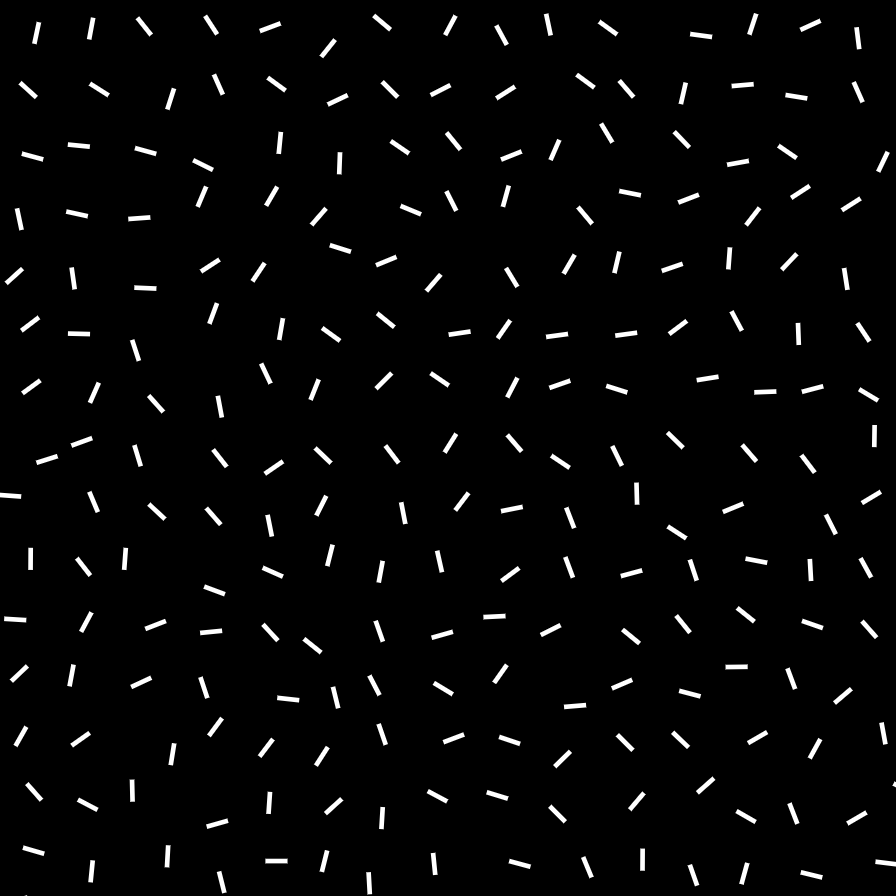
Write a Shadertoy shader that draws this pattern.

```glsl
#define CELLS 15.0
#define DASH_LENGTH 0.0247
#define DASH_WIDTH 0.0052
#define JITTER 0.78
#define SPACING 1.0
#define PUSH 0.5
#define INK vec3(1.0)
#define GROUND vec3(0.0)

const float PI = 3.14159265;

float hash(vec2 p) {
    return fract(sin(dot(p, vec2(127.1, 311.7))) * 43758.5453);
}

// Random point inside a cell, in cell units
vec2 scatter(vec2 cell) {
    vec2 rnd = vec2(hash(cell + 3.7), hash(cell + 41.3));
    return cell + 0.5 + JITTER * (rnd - 0.5);
}

// Pushes a point away from neighbours that crowd it
vec2 relaxedPoint(vec2 cell) {
    vec2 start = scatter(cell);
    vec2 moved = start;
    for (int y = -1; y <= 1; y++) {
        for (int x = -1; x <= 1; x++) {
            if (x == 0 && y == 0) continue;
            vec2 away = start - scatter(cell + vec2(x, y));
            float gap = max(length(away), 0.001);
            moved += PUSH * max(SPACING - gap, 0.0) * away / gap;
        }
    }
    return moved;
}

float boxDistance(vec2 p, vec2 halfSize) {
    vec2 q = abs(p) - halfSize;
    return length(max(q, 0.0)) + min(max(q.x, q.y), 0.0);
}

void mainImage(out vec4 fragColor, in vec2 fragCoord) {
    vec2 uv = fragCoord / iResolution.y;
    vec2 home = floor(uv * CELLS);
    vec2 halfSize = 0.5 * vec2(DASH_LENGTH, DASH_WIDTH);

    // Nearest dash among the surrounding cells
    float dist = 1.0;
    for (int y = -1; y <= 1; y++) {
        for (int x = -1; x <= 1; x++) {
            vec2 cell = home + vec2(x, y);
            vec2 offset = uv - relaxedPoint(cell) / CELLS;
            float angle = PI * hash(cell + 17.9);
            vec2 along = vec2(cos(angle), sin(angle));
            vec2 local = vec2(dot(offset, along), dot(offset, vec2(-along.y, along.x)));
            dist = min(dist, boxDistance(local, halfSize));
        }
    }

    // One pixel wide edge
    float coverage = clamp(0.5 - dist * iResolution.y, 0.0, 1.0);
    fragColor = vec4(mix(GROUND, INK, coverage), 1.0);
}
```
